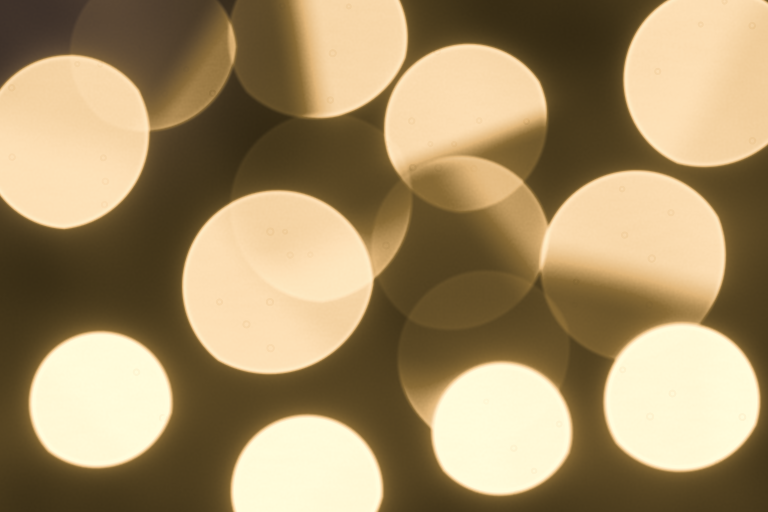
Give the GLSL for this background, as a WebGL 2 fragment shader.

```glsl
#version 300 es
precision highp float;
// Warm out-of-focus lamps: large soft discs over a dark, smoky brown ground.
// Discs follow a jittered low-discrepancy sequence and are screened together
// as a single light value, which a colour ramp finally turns into warm tones.
uniform vec2 u_resolution;
out vec4 fragColor;

const int DISC_COUNT = 14;
const float FULL_LIGHT = 6.0;

vec2 hash2(vec2 p) {
  p = vec2(dot(p, vec2(127.1, 311.7)), dot(p, vec2(269.5, 183.3)));
  return fract(sin(p) * 43758.55);
}

float gradientNoise(vec2 p) {
  vec2 cell = floor(p), f = fract(p);
  vec2 u = f * f * f * (f * (f * 6.0 - 15.0) + 10.0);
  vec2 e = vec2(0.0, 1.0);
  float a = dot(hash2(cell) * 2.0 - 1.0, f);
  float b = dot(hash2(cell + e.yx) * 2.0 - 1.0, f - e.yx);
  float c = dot(hash2(cell + e.xy) * 2.0 - 1.0, f - e.xy);
  float d = dot(hash2(cell + e.yy) * 2.0 - 1.0, f - e.yy);
  return mix(mix(a, b, u.x), mix(c, d, u.x), u.y);
}

vec2 direction(float angle) { return vec2(cos(angle), sin(angle)); }

// Adds light the way a screen blend does, so overlaps never exceed the limit.
float screenLight(float light, float amount) {
  return FULL_LIGHT - (FULL_LIGHT - light) * (1.0 - clamp(amount, 0.0, 1.0));
}

// Lens aperture: two offset circles whose overlap has blunt corners.
float apertureDistance(vec2 p, float radius, float angle) {
  vec2 shift = direction(angle) * radius * 0.2;
  return max(length(p) - radius, length(p - shift) - radius * 1.1);
}

// Faint dark dust rings scattered over a disc.
float dustRings(vec2 p, float seed) {
  vec2 cell = floor(p * 22.0);
  vec2 rnd = hash2(cell + seed * 17.0);
  vec2 offset = fract(p * 22.0) - mix(vec2(0.3), vec2(0.7), rnd.yx);
  float ring = abs(length(offset) - 0.08 - 0.06 * rnd.y);
  return (1.0 - smoothstep(0.02, 0.07, ring)) * step(rnd.x, 0.14);
}

// Screens one lamp onto the light: body, thin rim and outer glow.
float addDisc(float light, vec2 p, float radius, float lit, float shaded,
              float cut, float seed) {
  float dist = apertureDistance(p, radius, 2.2 + 0.5 * sin(seed * 3.7));
  float blur = mix(0.005, 0.008, smoothstep(0.8, 0.95, lit));
  float body = 1.0 - smoothstep(-blur, blur, dist);

  // A soft straight shadow crosses the disc.
  float side = dot(p, direction(seed * 1.9 + 0.6)) / radius;
  float width = mix(0.22, 0.45, hash2(vec2(seed, 4.0)).x);
  float level = mix(shaded, lit, smoothstep(-width, width, side - cut));

  float streak = gradientNoise(p * vec2(18.0, 60.0) + seed * 9.0);
  float surface = 0.012 * streak - 0.045 * dustRings(p, seed);
  float rim = 0.09 * level * exp(-pow((dist + 0.004) / 0.005, 2.0));
  float glow = level * level * (0.32 * exp(-max(dist, 0.0) / 0.018)
                              + 0.10 * exp(-max(dist, 0.0) / 0.07));
  float amount = mix(glow, level + surface * level, body) + rim;
  return screenLight(light, amount);
}

// Smoky ground with broad clouds.
float groundLight(vec2 p) {
  float clouds = gradientNoise(p * 2.6 + 3.1) + 0.4 * gradientNoise(p * 6.0);
  return 1.1 + 1.1 * clouds;
}

vec3 warmRamp(float light) {
  vec3 tones[7] = vec3[7](
    vec3(0.12, 0.09, 0.03), vec3(0.24, 0.19, 0.09), vec3(0.38, 0.30, 0.15),
    vec3(0.54, 0.42, 0.21), vec3(0.88, 0.71, 0.47), vec3(0.99, 0.87, 0.70),
    vec3(1.00, 0.99, 0.86));
  vec3 colour = tones[0];
  for (int i = 1; i < 7; i++)
    colour = mix(colour, tones[i], clamp(light - float(i - 1), 0.0, 1.0));
  return colour;
}

void main() {
  vec2 p = gl_FragCoord.xy / u_resolution.y;
  float aspect = u_resolution.x / u_resolution.y;
  float light = groundLight(p);

  for (int i = 0; i < DISC_COUNT; i++) {
    float n = float(i);
    vec2 home = fract(vec2(0.62, 0.5) + n * vec2(0.7549, 0.5698));
    vec2 centre = home * vec2(aspect - 0.08, 0.98) + vec2(0.02, 0.03)
                + 0.07 * sin(n * vec2(2.4, 4.1));
    float radius = 0.175 + 0.012 * sin(n * 2.9);

    // Low lamps burn out; the others cycle through faint, half lit and full.
    int kind = i % 3;
    float lit = kind == 2 ? 0.81 : kind == 1 ? 0.77 : 0.46;
    float shaded = kind == 2 ? 0.73 : kind == 1 ? 0.24 : 0.11;
    float cut = kind == 2 ? 0.0 : kind == 1 ? -0.2 : 0.4;
    if (home.y < 0.25) { lit = 0.99; shaded = 0.97; radius *= 0.82; }
    light = addDisc(light, p - centre, radius, lit, shaded, cut, n);
  }

  // Fine grain, and a cooler cast in the dark upper left corner.
  light += 0.07 * gradientNoise(p * 170.0);
  vec3 colour = warmRamp(light);
  float cool = 1.0 - smoothstep(0.1, 0.55, length(p - vec2(0.1, 1.0)));
  colour.b += 0.07 * cool * (1.0 - smoothstep(1.5, 4.0, light));
  fragColor = vec4(colour, 1.0);
}
```
